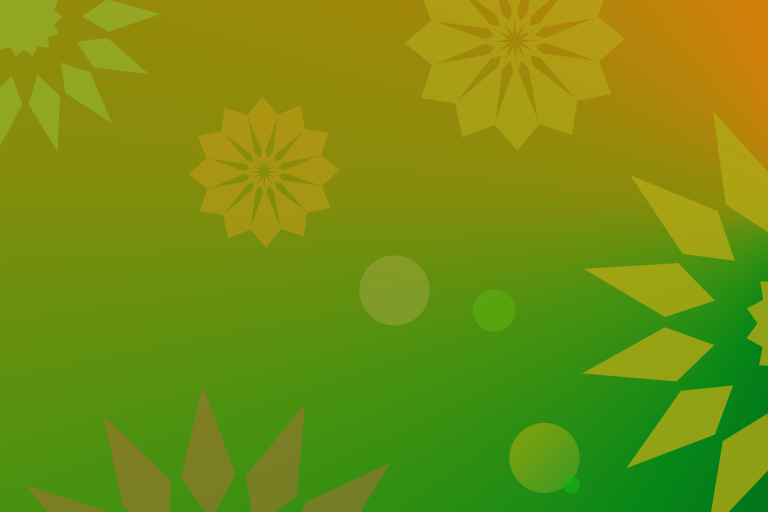
A Shadertoy shader for this background:

```glsl
// Green to orange sweep with translucent geometric blossoms and round bubbles.

const float TAU = 6.2831853;

// Signed distance to the line a-b, positive on its right side.
float edgeDist(vec2 q, vec2 a, vec2 b) {
    vec2 e = normalize(b - a);
    return dot(q - a, vec2(e.y, -e.x));
}

vec2 polar(float radius, float angle) {
    return radius * vec2(cos(angle), sin(angle));
}

// Upper half of a kite lying along the x axis.
float kite(vec2 q, float inner, float middle, float tip, float halfWidth) {
    vec2 corner = vec2(middle, halfWidth);
    return max(edgeDist(q, vec2(tip, 0.0), corner),
               edgeDist(q, corner, vec2(inner, 0.0)));
}

// Folded star sector: tip on the axis, valley on the sector border.
float starEdge(vec2 q, float tip, float valley, float halfSector) {
    return edgeDist(q, vec2(tip, 0.0), polar(valley, halfSector));
}

// Angle from the nearest petal axis, between 0 and half a sector.
float foldAngle(vec2 p, float count, float turn) {
    float sector = TAU / count;
    float a = atan(p.y, p.x) - turn + 0.5 * sector;
    return abs(mod(a, sector) - 0.5 * sector);
}

// Joined petals with slim darts between them and a cut-out star.
float closedBlossom(vec2 p, float radius, float turn) {
    const float count = 12.0;
    float halfSector = 0.5 * TAU / count;
    float a = foldAngle(p, count, turn);
    float r = length(p) / radius;
    vec2 q = polar(r, a);
    float dart = kite(polar(r, halfSector - a), 0.19, 0.27, 0.75, 0.05);
    float heart = starEdge(q, 0.18, 0.06, halfSector);
    float outline = starEdge(q, 1.0, 0.785, halfSector);
    return radius * max(outline, -min(dart, heart));
}

// Separate kite petals around a small rosette.
float openBlossom(vec2 p, float radius, float turn) {
    const float count = 14.0;
    vec2 q = polar(length(p) / radius, foldAngle(p, count, turn));
    float petal = kite(q, 0.425, 0.615, 1.0, 0.118);
    float rosette = starEdge(q, 0.285, 0.232, 0.5 * TAU / count);
    return radius * min(petal, rosette);
}

float disc(vec2 p, float radius) {
    return length(p) - radius;
}

// Blend a tint over the base inside a shape with a smooth edge.
vec3 overlay(vec3 base, vec3 tint, float opacity, float dist) {
    float pixel = 1.0 / iResolution.y;
    return mix(base, tint, opacity * (1.0 - smoothstep(-0.7 * pixel, 0.7 * pixel, dist)));
}

float ramp(float a, float b, float x) {
    return clamp((x - a) / (b - a), 0.0, 1.0);
}

// Colours fanned around a point beyond the right border.
vec3 sweep(vec2 p) {
    vec2 d = p - vec2(1.621, 0.58);
    float deg = degrees(atan(d.y, -d.x));
    vec3 c = vec3(0.0, 0.46, 0.10);
    c = mix(c, vec3(0.03, 0.53, 0.09), ramp(-78.0, -56.0, deg));
    c = mix(c, vec3(0.19, 0.56, 0.07), ramp(-56.0, -33.0, deg));
    c = mix(c, vec3(0.29, 0.57, 0.06), ramp(-33.0, -19.0, deg));
    c = mix(c, vec3(0.42, 0.56, 0.055), ramp(-19.0, -6.0, deg));
    c = mix(c, vec3(0.53, 0.55, 0.045), ramp(-6.0, 4.0, deg));
    c = mix(c, vec3(0.59, 0.54, 0.04), ramp(4.0, 18.0, deg));
    c = mix(c, vec3(0.69, 0.52, 0.04), ramp(18.0, 38.0, deg));
    return mix(c, vec3(0.82, 0.50, 0.04), ramp(38.0, 68.0, deg));
}

void mainImage(out vec4 fragColor, in vec2 fragCoord) {
    vec2 p = fragCoord / iResolution.y;
    p.x += 0.5 * (1.5 - iResolution.x / iResolution.y);
    vec3 color = sweep(p);

    // Blossoms
    vec3 gold = vec3(0.80, 0.62, 0.10);
    vec3 lemon = vec3(0.73, 0.70, 0.12);
    vec3 lime = vec3(0.58, 0.76, 0.23);
    vec3 mustard = vec3(0.70, 0.66, 0.08);
    vec3 clay = vec3(0.70, 0.42, 0.22);
    color = overlay(color, gold, 0.5, closedBlossom(p - vec2(0.516, 0.664), 0.1475, 0.026));
    color = overlay(color, lemon, 0.5, closedBlossom(p - vec2(1.006, 0.920), 0.215, 0.021));
    color = overlay(color, lime, 0.5, openBlossom(p - vec2(0.045, 0.965), 0.2695, 0.028));
    color = overlay(color, mustard, 0.8, openBlossom(p - vec2(1.586, 0.367), 0.459, 2.904));
    color = overlay(color, clay, 0.5, openBlossom(p - vec2(0.424, -0.209), 0.455, 1.632));

    // Bubbles
    vec2 shaded = p - vec2(1.0635, 0.1055);
    vec3 glaze = mix(vec3(0.32, 0.62, 0.12), vec3(0.52, 0.64, 0.06),
                     ramp(-0.08, 0.08, shaded.y - shaded.x));
    color = overlay(color, vec3(0.63, 0.65, 0.25), 0.5, disc(p - vec2(0.7705, 0.4326), 0.0685));
    color = overlay(color, vec3(0.36, 0.72, 0.05), 0.5, disc(p - vec2(0.965, 0.3936), 0.0415));
    color = overlay(color, glaze, 0.85, disc(shaded, 0.0685));
    color = overlay(color, vec3(0.08, 0.70, 0.08), 0.7, disc(p - vec2(1.116, 0.0527), 0.0165));

    fragColor = vec4(color, 1.0);
}
```
